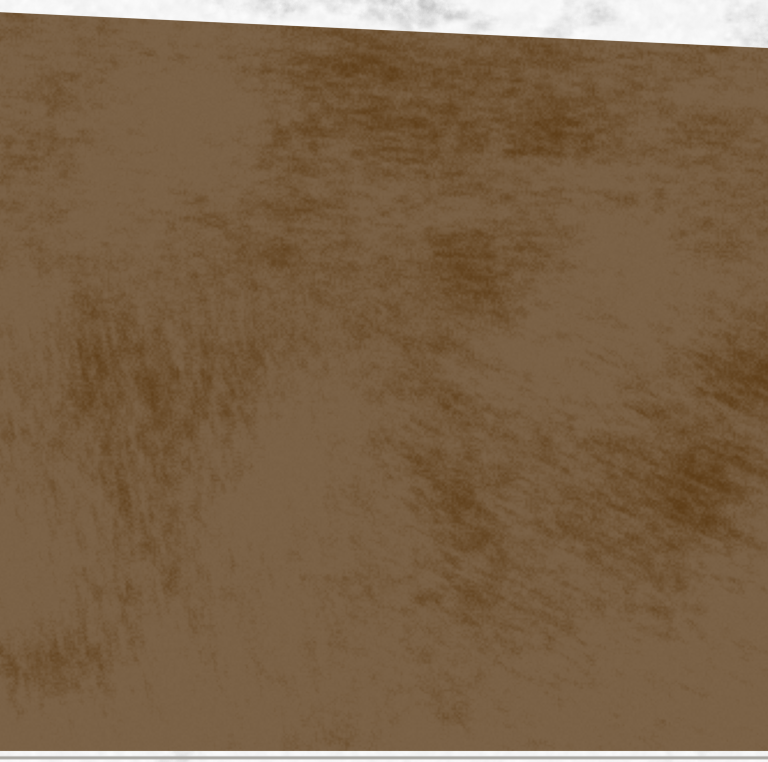
A Shadertoy shader for this texture:

```glsl
// Worn brown plaster panel with dark brushed stains, a slanted top edge and a pale border

float hash(vec2 p) {
    vec3 q = fract(p.xyx * vec3(0.1031, 0.1030, 0.0973));
    q += dot(q, q.yzx + 33.33);
    return fract((q.x + q.y) * q.z);
}

float noise(vec2 p) {
    vec2 i = floor(p), f = fract(p);
    f = f * f * (3.0 - 2.0 * f);
    return mix(mix(hash(i), hash(i + vec2(1, 0)), f.x),
               mix(hash(i + vec2(0, 1)), hash(i + vec2(1, 1)), f.x), f.y);
}

float fbm(vec2 p) {
    float sum = 0.0, amp = 0.5;
    for (int i = 0; i < 5; i++) {
        sum += amp * noise(p);
        p = mat2(1.6, 1.2, -1.2, 1.6) * p + 17.3;
        amp *= 0.5;
    }
    return sum / 0.97;
}

// Noise drawn out along one direction, like dry brush marks
float streaks(vec2 p, float angle) {
    float c = cos(angle), s = sin(angle);
    vec2 q = vec2(c * p.x + s * p.y, c * p.y - s * p.x) + 40.0;
    return 0.6 * fbm(q * vec2(9, 32)) + 0.4 * noise(q * vec2(50, 150));
}

// Stain patches: centre, radius, strength
const vec4 patches[10] = vec4[10](
    vec4(0.74, 0.83, 0.10, 0.42), vec4(0.60, 0.65, 0.08, 0.62),
    vec4(0.90, 0.34, 0.08, 0.58), vec4(1.00, 0.49, 0.07, 0.40),
    vec4(0.10, 0.47, 0.12, 0.24), vec4(0.05, 0.14, 0.06, 0.38),
    vec4(0.62, 0.07, 0.04, 0.25), vec4(0.42, 0.86, 0.08, 0.22),
    vec4(0.80, 0.21, 0.12, 0.24), vec4(0.42, 0.64, 0.16, 0.16));

float stainCover(vec2 p) {
    vec2 warp = vec2(fbm(p * 7.0 + 3.0), fbm(p * 7.0 + 29.0)) - 0.5;
    p += 0.14 * warp;
    float cover = 0.0;
    for (int i = 0; i < 10; i++) {
        vec2 d = (p - patches[i].xy) / patches[i].z * vec2(0.8, 1.15);
        cover += patches[i].w * exp(-dot(d, d));
    }
    return cover;
}

vec3 panelColor(vec2 p) {
    // Brush direction: steep at left, falling at lower right, level on top
    float top = smoothstep(0.5, 0.75, p.y);
    float right = smoothstep(0.3, 0.6, p.x);
    float brush = mix(mix(streaks(p, 1.75), streaks(p, -0.45), right),
                      streaks(p, -0.06), top);
    float grit = 0.55 * fbm(p * 75.0) + 0.45 * noise(p * 330.0);
    float wear = 0.13 + stainCover(p) + 0.9 * (fbm(p * 5.0 + 8.0) - 0.5)
               + 0.9 * (brush - 0.5) + 0.65 * (grit - 0.5);
    float stain = 0.06 + 0.92 * smoothstep(-0.02, 1.1, wear);
    vec3 color = mix(vec3(0.488, 0.392, 0.288), vec3(0.365, 0.235, 0.085), stain);
    return color + 0.012 * (noise(p * 380.0 + 5.0) - 0.5);
}

vec3 borderColor(vec2 p) {
    float smudge = smoothstep(0.52, 0.8, fbm(p * vec2(9, 22) + 6.0));
    float speck = fbm(p * 90.0);
    return vec3(0.97 - 0.22 * smudge * speck - 0.06 * (speck - 0.4));
}

void mainImage(out vec4 fragColor, in vec2 fragCoord) {
    vec2 uv = fragCoord / iResolution.xy;
    vec2 p = vec2(uv.x * iResolution.x / iResolution.y, uv.y);
    float px = 1.0 / iResolution.y;

    // Border with a thin shadow line along the bottom
    vec3 color = borderColor(p);
    float shadow = smoothstep(0.002, 0.005, uv.y) * (1.0 - smoothstep(0.006, 0.009, uv.y));
    color = mix(color, vec3(0.66, 0.65, 0.63), shadow);

    // Panel between the straight bottom and the slanted top
    float edge = min(uv.y - 0.0145, 0.984 - 0.047 * uv.x - uv.y);
    color = mix(color, panelColor(p), smoothstep(-0.7 * px, 0.7 * px, edge));
    fragColor = vec4(color, 1.0);
}
```
